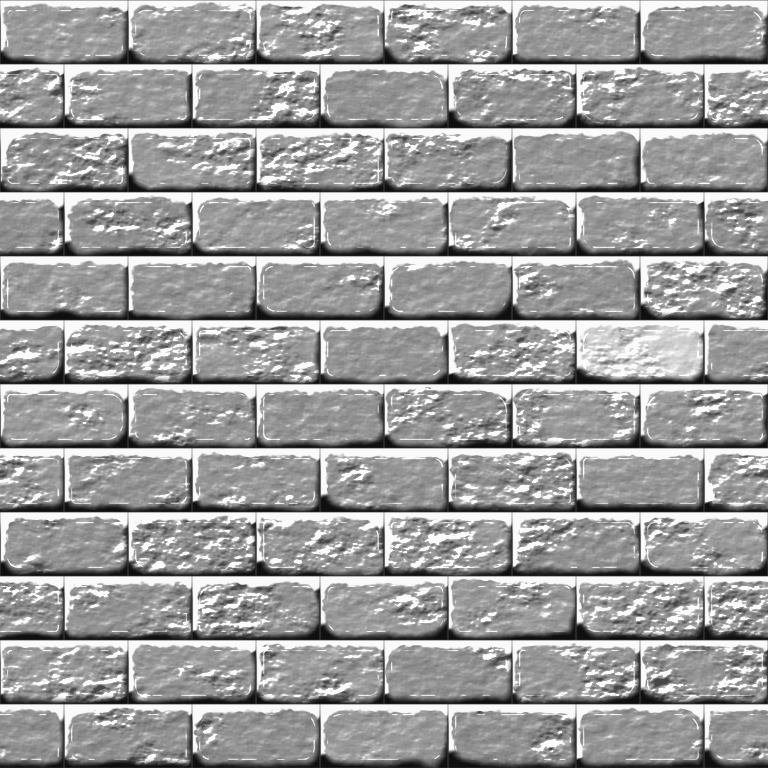
A WebGL 2 fragment shader for this texture map:

```glsl
#version 300 es
precision highp float;
// Grey running-bond brick wall, lit from the upper left.
// Each brick is a rounded box with a white upper bevel and a soft black lower one;
// its worn face is the embossed slope of layered cellular lumps.

#define COLUMNS 6.0
#define ROWS 12.0
#define FACE_GREY 0.585
#define HIGHLIGHT 0.98
#define SHADOW 0.06
#define FACE_MIN vec2(0.07, 0.085)
#define FACE_MAX vec2(1.96, 0.885)
#define EDGE_WEAR 0.09
#define SMOOTH_RELIEF 0.4
#define ROUGH_RELIEF 2.0
#define STREAKS 0.07

uniform vec2 u_resolution;
out vec4 fragColor;

float hash(vec2 p) {
    vec3 q = fract(p.xyx * vec3(0.1031, 0.1030, 0.0973));
    q += dot(q, q.yzx + 33.33);
    return fract((q.x + q.y) * q.z);
}

// Cellular noise: one smooth bump or dent per cell, summed over neighbours
float lumps(vec2 p) {
    vec2 cell = floor(p);
    float sum = 0.0;
    for (int y = -1; y <= 1; y++) {
        for (int x = -1; x <= 1; x++) {
            vec2 c = cell + vec2(x, y);
            vec2 away = p - c - vec2(hash(c), hash(c + 71.7));
            float bump = max(1.0 - dot(away, away), 0.0);
            sum += (hash(c + 19.3) - 0.5) * bump * bump;
        }
    }
    return sum;
}

// Three layers of lumps, a little wider than tall
float stoneHeight(vec2 p) {
    float height = 0.0, weight = 1.0;
    vec2 frequency = vec2(5.0, 7.5);
    for (int i = 0; i < 3; i++) {
        height += weight * lumps(p * frequency + float(i) * 37.0);
        frequency *= 2.0;
        weight *= 0.45;
    }
    return height;
}

// Flat grey face with rough, glinting patches
float faceShade(vec2 p, vec2 id) {
    float slope = stoneHeight(p) - stoneHeight(p + vec2(-0.02, 0.03));
    float brickWear = hash(id + 5.5);
    float patchiness = lumps(p * vec2(1.8, 2.4) + 11.0) + 0.5 * brickWear - 0.25;
    float rough = smoothstep(-0.12, 0.42, patchiness);
    // Gentle slopes stay flat, slopes away from the light are muted
    float relief = sign(slope) * max(abs(slope) - 0.025, 0.0);
    relief *= mix(SMOOTH_RELIEF, ROUGH_RELIEF, rough);
    relief *= relief < 0.0 ? 0.55 : 1.0;
    float shade = FACE_GREY + relief + 0.05 * (hash(id + 23.0) - 0.5);
    shade += 2.0 * max(shade - 0.73, 0.0);
    float streak = hash(floor(p * vec2(6.0, 24.0))) + hash(floor(p * vec2(11.0, 9.0)));
    shade += STREAKS * (0.5 * streak - 0.5);
    // A rare brick is worn almost white
    shade += 0.25 * smoothstep(0.97, 0.98, brickWear);
    return clamp(shade, 0.28, HIGHLIGHT);
}

void main() {
    // Brick layout, alternate rows shifted by half a brick
    vec2 wall = gl_FragCoord.xy / u_resolution * vec2(COLUMNS, ROWS);
    float row = floor(wall.y);
    wall.x += 0.5 * mod(row + 1.0, 2.0);
    vec2 id = vec2(mod(floor(wall.x), COLUMNS), row);
    vec2 size = vec2(ROWS / COLUMNS, 1.0);
    vec2 p = fract(wall) * size;
    vec2 stone = p + id * vec2(7.3, 5.1) + 3.0;

    // Rounded face outline, each corner rounded differently
    vec2 q = p - 0.5 * (FACE_MIN + FACE_MAX);
    float radius = 0.10 + 0.20 * pow(hash(id * 3.0 + sign(q) + 41.0), 2.0);
    vec2 corner = abs(q) - 0.5 * (FACE_MAX - FACE_MIN) + radius;
    vec2 beyond = max(corner, 0.0);
    float outline = length(beyond) - radius + min(max(corner.x, corner.y), 0.0);

    // Bevel: ragged white towards the light, soft black away from it
    vec2 normal = sign(q) * beyond / max(length(beyond), 0.001);
    float lit = smoothstep(-0.08, 0.22, dot(normal, vec2(-0.36, 0.93)));
    float broadWear = lumps(stone * vec2(2.5, 3.5) + 53.0);
    float fineWear = lumps(stone * vec2(14.0, 18.0));
    float litEdge = outline + EDGE_WEAR * (broadWear + 0.5 * fineWear);
    float darkEdge = outline + EDGE_WEAR * (broadWear + 0.15 * fineWear);
    float shade = faceShade(stone, id);

    // Broken glints just inside the outline
    float rim = 1.0 - smoothstep(0.004, 0.018, abs(outline + 0.05));
    shade += 0.35 * rim * smoothstep(0.0, 0.2, lumps(stone * 9.0 + 29.0));

    shade = mix(shade, HIGHLIGHT, lit * smoothstep(-0.018, 0.018, litEdge));
    shade = mix(shade, SHADOW, (1.0 - lit) * smoothstep(-0.06, 0.085, darkEdge));

    // Thin joints, dark low on the sides and fading into the lit top
    vec2 gap = min(p, size - p);
    float side = 1.0 - smoothstep(0.006, 0.026, gap.x);
    shade = mix(shade, 0.2, 0.75 * side * (1.0 - 0.7 * smoothstep(0.6, 0.95, p.y)));
    float bed = 1.0 - smoothstep(0.0, 0.018, gap.y);
    shade = mix(shade, 0.2, 0.6 * bed);

    fragColor = vec4(vec3(clamp(shade, 0.0, 1.0)), 1.0);
}
```
